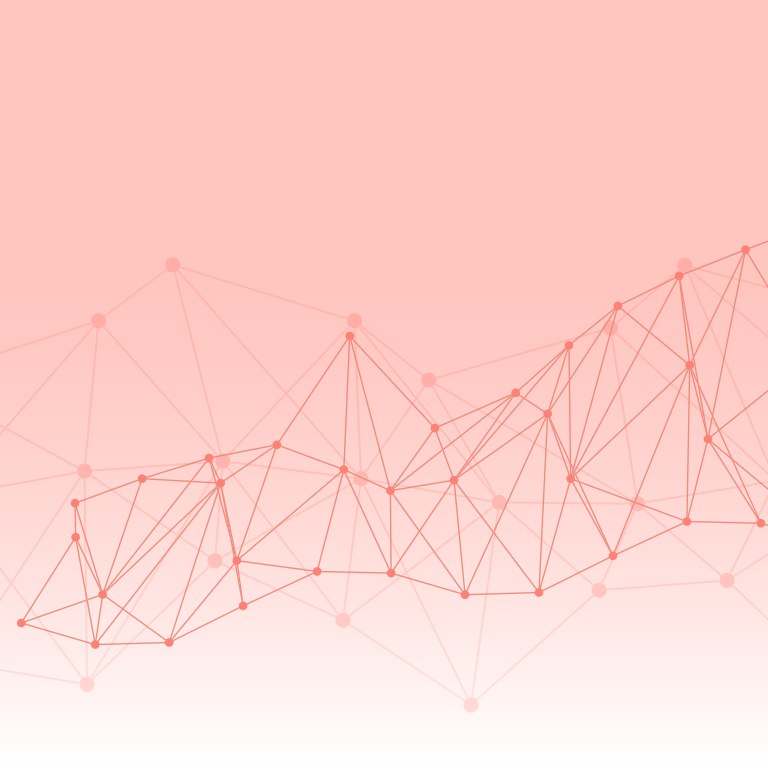
Give the GLSL for this background, as a Shadertoy shader.

```glsl
const int BACK = 0;
const int FRONT = 1;

float hash(vec2 p) {
    return fract(sin(dot(p, vec2(41.3, 289.1))) * 4375.85);
}

float bump(float x, float center, float width) {
    float t = (x - center) / width;
    return exp(-t * t);
}

float segmentDistance(vec2 p, vec2 a, vec2 b) {
    vec2 ab = b - a;
    float t = clamp(dot(p - a, ab) / dot(ab, ab), 0.0, 1.0);
    return length(p - a - ab * t);
}

// Wide, loose mesh: rows run from the top (0) to the bottom (2)
vec2 backNode(float i, int row) {
    float x = (i + 0.5) / 6.0;
    float sway = cos(i * 3.14159);
    if (row == 0) return vec2(x + 0.01 + 0.035 * sway, 0.58 + 0.075 * cos((x - 0.25) * 9.24));
    if (row == 1) return vec2(x + 0.02 + 0.08 * x, 0.37 + 0.03 * sin(x * 7.0));
    return vec2(x + 0.03, 0.18 + 0.1 * cos((x - 0.29) * 11.42));
}

// Dense mesh that climbs to the right
vec2 frontNode(float i, int row) {
    float x = 0.0977 + 0.0873 * i;
    if (row == 0) {
        float y = 0.345 + 0.033 * i - 0.07 * bump(i, 5.0, 2.0) + 0.14 * bump(i, 4.0, 0.5);
        return vec2(x + 0.05 * bump(i, 6.0, 1.5), y);
    }
    if (row == 1) {
        float wave = cos((i - 2.0) * 2.674);
        return vec2(x - 0.02 + 0.035 * wave, 0.262 + 0.022 * i + 0.065 * wave);
    }
    return vec2(x - 0.07 + 0.009 * i, 0.17 + 0.013 * i + 0.035 * cos((i - 4.2) * 1.257));
}

vec2 node(int layer, float i, int row) {
    return layer == BACK ? backNode(i, row) : frontNode(i, row);
}

// Distances to the nearest link (x) and to the nearest node (y)
vec2 network(vec2 p, int layer, int first, int last) {
    vec2 d = vec2(10.0);
    for (int c = first; c <= last; c++) {
        float i = float(c);
        for (int row = 0; row < 3; row++) {
            vec2 a = node(layer, i, row);
            d.y = min(d.y, length(p - a));
            d.x = min(d.x, segmentDistance(p, a, node(layer, i + 1.0, row)));
            if (row < 2) {
                d.x = min(d.x, segmentDistance(p, a, node(layer, i, row + 1)));
                d.x = min(d.x, segmentDistance(p, a, node(layer, i + 1.0, row + 1)));
            }
            // Rising diagonals are left out here and there
            if (row > 0 && hash(vec2(i, row)) > 0.3) {
                d.x = min(d.x, segmentDistance(p, a, node(layer, i + 1.0, row - 1)));
            }
        }
    }
    return d;
}

float coverage(float d, float radius, float pixel) {
    return clamp((radius - d) / pixel + 0.5, 0.0, 1.0);
}

void mainImage(out vec4 fragColor, in vec2 fragCoord) {
    vec2 p = fragCoord / iResolution.y;
    float pixel = 1.0 / iResolution.y;

    // White floor rising into pink
    float rise = sin(min(p.y / 0.74, 1.0) * 1.5708);
    vec3 color = mix(vec3(1.0), vec3(1.0, 0.77, 0.745), rise);

    // Pale mesh, fading towards the floor
    vec2 back = network(p, BACK, -1, 6);
    float fade = mix(0.35, 0.9, smoothstep(0.0, 0.6, p.y));
    float paleInk = max(0.65 * coverage(back.x, 0.0013, pixel), coverage(back.y, 0.0098, pixel));
    color = mix(color, vec3(1.0, 0.67, 0.64), paleInk * fade);

    // Sharp coral mesh
    vec2 front = network(p, FRONT, 0, 11);
    color = mix(color, vec3(0.93, 0.52, 0.46), 0.9 * coverage(front.x, 0.0009, pixel));
    color = mix(color, vec3(0.99, 0.51, 0.46), coverage(front.y, 0.0056, pixel));

    fragColor = vec4(color, 1.0);
}
```
